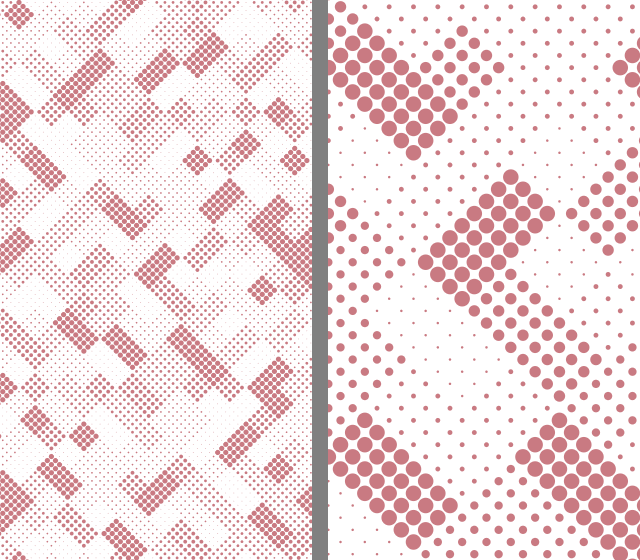
Left, the full canvas; right, a detail of the centre.
A Shadertoy shader for this pattern:

```glsl
// Halftone mosaic: round rose dots on a diagonal lattice, grouped in diamonds of 4 x 4.
// Random short bars and single diamonds share one dot size; the layout repeats
// down the canvas by glide reflection, every second band being mirrored.

// Integer hash of a cell, 0 to 1
float hash(ivec2 cell, int salt) {
    uvec2 v = uvec2(cell) * uvec2(1597u, 3911u) + uint(salt) * 7919u;
    uint n = (v.x ^ (v.y << 7)) * 40503u + v.y;
    n = (n ^ (n >> 15)) * 73471u;
    n = (n ^ (n >> 13)) * 60493u;
    n ^= n >> 16;
    return float(n & 65535u) / 65536.0;
}

// Maps a diamond into the first band of 17 rows, mirroring odd bands
ivec2 glideFold(vec2 cell) {
    float column = cell.x + cell.y + 1.0;
    float row = cell.x - cell.y;
    float band = floor(row / 17.0);
    row -= 17.0 * band;
    if (mod(band, 2.0) > 0.5) column = 17.0 - column;
    return ivec2(round(vec2(column + row - 1.0, column - row - 1.0) * 0.5));
}

// Dot radius of a diamond, in dot spacings
float dotRadius(ivec2 cell) {
    // Each 2 x 2 block splits into two bars along one diagonal
    ivec2 block = cell >> 1;
    ivec2 side = cell & 1;
    bool rising = hash(block, 1) < 0.5;
    float tone = hash(block, rising ? 2 + side.x : 4 + side.y);

    // Some diamonds break away from their bar
    if (hash(cell, 6) < 0.25) tone = hash(cell, 7);

    // Five sizes, from specks to nearly touching dots
    return 0.07 + 0.07 * step(0.20, tone) + 0.10 * step(0.48, tone)
         + 0.09 * step(0.67, tone) + 0.12 * step(0.79, tone);
}

void mainImage(out vec4 fragColor, in vec2 fragCoord) {
    // Half-diamond units, measured down from the top edge
    vec2 p = vec2(fragCoord.x, iResolution.y - fragCoord.y) / iResolution.y * 34.53;
    p -= vec2(0.17, 0.90);

    // Diagonal axes: one unit per diamond, four dots per unit
    vec2 q = vec2(p.x + p.y, p.x - p.y) * 0.5;
    float radius = dotRadius(glideFold(floor(q)));
    float dist = length(fract(q * 4.0) - 0.5);

    // Smooth edge, with specks below pixel size faded by their area
    float pixel = 34.53 * 2.0 * sqrt(2.0) / iResolution.y;
    float ink = clamp((radius - dist) / pixel + 0.5, 0.0, 1.0);
    ink *= min(1.0, 3.1416 * radius * radius / (pixel * pixel));

    vec3 rose = vec3(0.79, 0.48, 0.51);
    fragColor = vec4(mix(vec3(1.0), rose, ink), 1.0);
}
```
